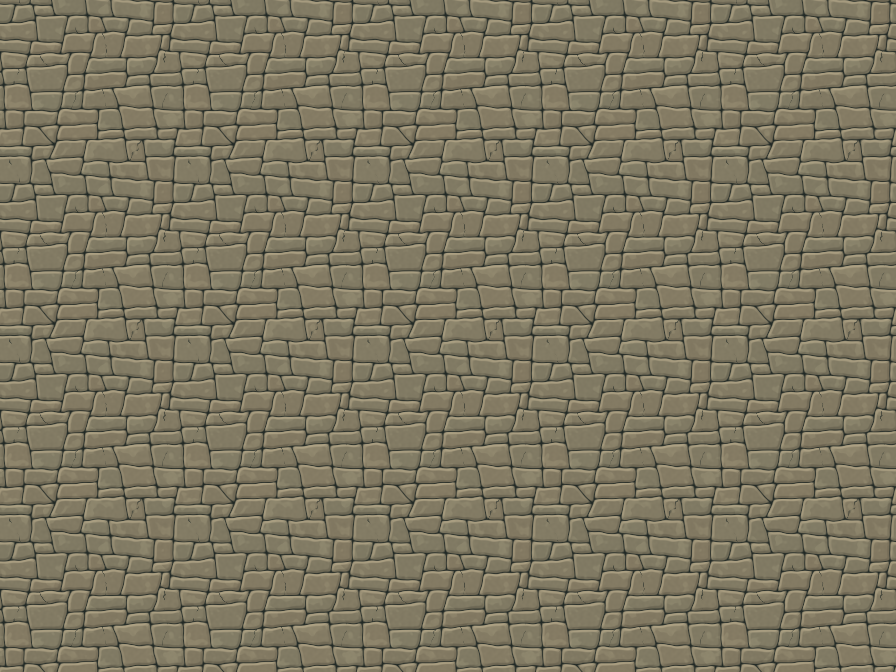
This texture is drawn by a WebGL 1 fragment shader. Its source:

```glsl
precision highp float;
// Dry-stone wall on a square tile that repeats across the canvas.
// A lattice of jittered, slanted joints bounds the stones; some are split or cracked.
// Rounded distances give dark gaps, rims lit from the upper left, and worn faces.

uniform vec2 u_resolution;

#define TILES_ACROSS 5.0
#define GRID vec2(6.0, 10.0)  // stones per tile, both even
#define JITTER 0.62           // joint displacement, in cells
#define SLANT 0.34            // joint tilt
#define SPLIT_SHARE 0.10      // share of stones cut in two
#define CRACK_SHARE 0.28      // share up to which stones are cracked
#define ROUNDING 0.022        // corner softness, in tiles
#define GAP 0.0022            // half width of the gaps, in tiles
#define RIM 0.021             // depth of the bevel, in tiles

const vec3 GROUT = vec3(0.13, 0.16, 0.145);
const vec3 STONE = vec3(0.51, 0.48, 0.39);
const vec3 PALE = vec3(0.56, 0.53, 0.43);
const vec3 HIGHLIGHT = vec3(0.71, 0.66, 0.54);
const vec2 LIGHT_DIR = vec2(-0.5, 0.866);

vec2 wrap(vec2 cell, vec2 period) {
  return floor(mod(cell + 0.5, period));
}

vec2 hash2(vec2 p) {
  vec3 h = fract(p.xyx * vec3(0.1031, 0.1030, 0.0973));
  h += dot(h, h.yzx + 33.33);
  return fract((h.xx + h.yz) * h.zy);
}

float lattice(vec2 cell, vec2 offset, float freq) {
  vec2 gradient = hash2(wrap(cell, vec2(freq)) + freq * 3.7) * 2.0 - 1.0;
  return dot(gradient, offset);
}

// Gradient noise that repeats with the tile when freq is whole.
float noise(vec2 p, float freq) {
  vec2 i = floor(p * freq), f = fract(p * freq);
  vec2 u = f * f * f * (f * (f * 6.0 - 15.0) + 10.0);
  vec2 e = vec2(1.0, 0.0);
  float low = mix(lattice(i, f, freq), lattice(i + e, f - e, freq), u.x);
  float high = mix(lattice(i + e.yx, f - e.yx, freq),
                   lattice(i + 1.0, f - 1.0, freq), u.x);
  return mix(low, high, u.y);
}

float smoothMax(float a, float b) {
  float h = max(ROUNDING - abs(a - b), 0.0) / ROUNDING;
  return max(a, b) + h * h * ROUNDING * 0.2;
}

// Signed distance to the joint of a lattice vertex: upright on even, level on odd.
float joint(vec2 vertex, vec2 q) {
  vec2 h = hash2(wrap(vertex, GRID) + 23.0) - 0.5;
  vec2 r = q - vertex;
  bool upright = mod(vertex.x + vertex.y + 0.5, 2.0) < 1.0;
  return upright ? (r.x - JITTER * h.x - SLANT * h.y * r.y) / GRID.x
                 : (r.y - JITTER * h.x - SLANT * h.y * r.x) / GRID.y;
}

// Nearest stone: distance (negative inside), identity, distance to its crack.
vec4 nearestStone(vec2 p) {
  vec2 q = p * GRID;
  vec4 nearest = vec4(1.0);
  for (int j = -1; j <= 1; j++) {
    for (int i = -1; i <= 1; i++) {
      vec2 cell = floor(q) + vec2(float(i), float(j));
      float parity = mod(cell.x + cell.y + 0.5, 2.0) < 1.0 ? 1.0 : -1.0;
      float d = smoothMax(
        smoothMax(-joint(cell, q), joint(cell + 1.0, q)),
        smoothMax(-parity * joint(cell + vec2(1.0, 0.0), q),
                  parity * joint(cell + vec2(0.0, 1.0), q)));
      vec2 id = wrap(cell, GRID);
      vec2 h = hash2(id + 57.0);
      float angle = (h.y - 0.5) * 1.4;
      float cut = dot((q - cell - 0.5) / GRID, vec2(cos(angle), sin(angle)));
      float crack = h.x < CRACK_SHARE ? cut : 1.0;
      if (h.x < SPLIT_SHARE) {
        d = smoothMax(d, -abs(cut));
        id += 0.37 * step(0.0, cut);
        crack = 1.0;
      }
      if (d < nearest.x) nearest = vec4(d, id, crack);
    }
  }
  return nearest;
}

void main() {
  float pixel = TILES_ACROSS / u_resolution.x;
  vec2 p = (gl_FragCoord.xy - vec2(0.0, u_resolution.y)) * pixel;

  // Uneven hewn outlines
  vec2 wobbly = p + 0.012 * vec2(noise(p, 13.0), noise(p, 15.0));
  vec4 stone = nearestStone(wobbly);
  vec2 tint = hash2(stone.yz + 91.0);

  // Faces: worn pale patches, a tint per stone and fine grain
  float patches = noise(p, 13.0) + 0.4 * noise(p, 31.0);
  vec3 color = mix(STONE, PALE, 0.8 * smoothstep(0.10, 0.28, patches));
  color *= 0.985 + 0.03 * tint.x + 0.04 * noise(p, 47.0);
  color += (tint.y - 0.5) * vec3(0.014, -0.004, -0.008);

  // Bevel: bright towards the light, shaded away from it
  float slope = (nearestStone(wobbly + LIGHT_DIR * 0.003).x - stone.x) / 0.003;
  float rim = smoothstep(-RIM, -0.5 * RIM, stone.x);
  color = mix(color, HIGHLIGHT, 0.85 * rim * clamp(slope, 0.0, 1.0));
  color *= 1.0 - 0.18 * rim * clamp(-slope, 0.0, 1.0);

  // Broken hairline cracks
  float crackLine = abs(stone.w + 0.02 * noise(p, 37.0));
  float crack = 1.0 - smoothstep(0.0005, 0.001 + 0.6 * pixel, crackLine);
  color = mix(color, GROUT, 0.6 * crack * smoothstep(-0.15, 0.1, noise(p, 19.0)));

  // Gaps
  float soft = 0.002 + 0.5 * pixel;
  color = mix(color, GROUT, smoothstep(-GAP - soft, -GAP + soft, stone.x));
  gl_FragColor = vec4(color, 1.0);
}
```
